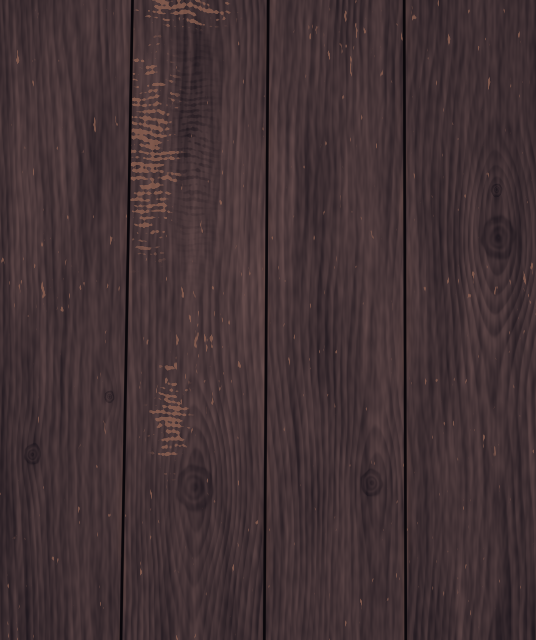
Give the GLSL for this texture, as a Shadertoy shader.

```glsl
// Four dark stained planks side by side, with grain, knots and worn paint.
// Growth rings are contours of a distance field bulged by the knots; stretched
// gradient noise adds fibres, saw marks and flecks of bare wood.

const vec3 DARK = vec3(0.165, 0.125, 0.145);
const vec3 LIGHT = vec3(0.42, 0.315, 0.31);
const vec3 BARE = vec3(0.58, 0.395, 0.325);
const vec3 GAP = vec3(0.035, 0.025, 0.04);
const vec3 SEAM_BOTTOM = vec3(0.189, 0.413, 0.634);  // x, in canvas heights
const vec3 SEAM_TOP = vec3(0.207, 0.419, 0.6315);
const vec4 PITH = vec4(0.150, 0.305, 0.590, 0.778);  // grain axis per plank
const float SEAM_HALF_WIDTH = 0.0018;
const float RING_FREQ = 88.0;
const float SAW_FREQ = 96.0;
const float BASE_TONE = 0.42;

// Knots: centre x, y, radius, strength of the bulge
const vec4 KNOTS[6] = vec4[6](
    vec4(0.051, 0.290, 0.014, 1.2), vec4(0.171, 0.380, 0.008, 2.0),
    vec4(0.305, 0.238, 0.031, 1.8), vec4(0.581, 0.245, 0.018, 1.2),
    vec4(0.779, 0.629, 0.028, 2.0), vec4(0.776, 0.703, 0.009, 1.5));
// Worn patches: centre x, y, radius x, y
const vec4 SAWN[3] = vec4[3](
    vec4(0.232, 0.770, 0.044, 0.150), vec4(0.265, 0.350, 0.028, 0.075),
    vec4(0.290, 0.985, 0.070, 0.025));
const vec4 FLECKED[6] = vec4[6](
    vec4(0.075, 0.545, 0.065, 0.045), vec4(0.735, 0.545, 0.035, 0.035),
    vec4(0.823, 0.550, 0.022, 0.050), vec4(0.765, 0.270, 0.015, 0.055),
    vec4(0.310, 0.450, 0.060, 0.110), vec4(0.540, 0.960, 0.060, 0.060));
const vec4 SAW_SHADOW = vec4(0.302, 0.775, 0.030, 0.140);

vec2 gradientAt(ivec2 cell) {
    uint h = uint(cell.x) * 1597334677u ^ uint(cell.y) * 3812015801u;
    h = (h ^ (h >> 16)) * 2246822519u;
    h = (h ^ (h >> 13)) * 3266489917u;
    float angle = float((h ^ (h >> 16)) & 65535u) * 6.28318 / 65536.0;
    return vec2(cos(angle), sin(angle));
}

float noise(vec2 p) {
    ivec2 i = ivec2(floor(p));
    vec2 f = fract(p), s = f * f * f * (f * (f * 6.0 - 15.0) + 10.0);
    float a = dot(gradientAt(i), f);
    float b = dot(gradientAt(i + ivec2(1, 0)), f - vec2(1, 0));
    float c = dot(gradientAt(i + ivec2(0, 1)), f - vec2(0, 1));
    float d = dot(gradientAt(i + ivec2(1, 1)), f - vec2(1, 1));
    return 1.4 * mix(mix(a, b, s.x), mix(c, d, s.x), s.y);
}

float blob(vec2 p, vec4 patchArea) {
    vec2 e = (p - patchArea.xy) / patchArea.zw;
    return exp(-dot(e, e));
}

int plankAt(vec2 p) {
    return int(dot(step(mix(SEAM_BOTTOM, SEAM_TOP, p.y), vec3(p.x)), vec3(1)));
}

void mainImage(out vec4 fragColor, in vec2 fragCoord) {
    vec2 p = fragCoord / iResolution.y;
    float pixel = 1.0 / iResolution.y;
    int plank = plankAt(p);
    vec2 q = p + vec2(0.0, 7.3 * float(plank));  // separate noise per plank

    // Growth-ring field and knots
    float axis = PITH[plank] + 0.018 * noise(vec2(3.7, q.y * 2.5));
    float rings = sqrt((p.x - axis) * (p.x - axis) + 0.0003);
    rings += 0.022 * noise(q * vec2(7.0, 1.6)) + 0.003 * noise(q * vec2(30.0, 9.0));
    float knotTone = 0.0, inKnot = 0.0;
    for (int i = 0; i < 6; i++) {
        vec4 k = KNOTS[i];
        if (plankAt(k.xy) != plank) continue;
        rings -= k.w * k.z * blob(p, vec4(k.xy, k.z * vec2(2.2, 4.5)));
        float r = length((p - k.xy) / (k.z * vec2(0.88, 1.1)));
        r += 0.14 * noise((p - k.xy) / k.z * 1.3 + float(i) * 5.0);
        float inside = 1.0 - smoothstep(0.9, 1.1, r);
        float rim = (r - 1.0) / 0.11;
        knotTone -= inside * (0.10 + 0.07 * sin(r * 17.0)) + 0.22 * exp(-rim * rim);
        knotTone -= 0.16 * exp(-r * r * 9.0) + 0.07 * exp(-r * r * 0.25);
        inKnot = max(inKnot, inside);
    }

    // Stain tone: rings, fibres and broad shading
    float phase = fract(rings * RING_FREQ);
    float ringLine = smoothstep(0.1, 0.75, phase) * (1.0 - smoothstep(0.78, 1.0, phase));
    float ringDepth = 0.21 + 0.18 * noise(q * vec2(9.0, 2.0) + 20.0);
    float tone = BASE_TONE + knotTone;
    tone -= ringDepth * (ringLine - 0.4) * (1.0 - inKnot);
    tone += 0.20 * noise(q * vec2(11.0, 1.7) + 40.0);
    tone += 0.17 * noise(q * vec2(55.0, 3.5)) + 0.17 * noise(q * vec2(130.0, 8.0));
    tone += 0.14 * noise(q * vec2(230.0, 38.0));
    vec2 fromCentre = p / vec2(iResolution.x / iResolution.y, 1.0) - vec2(0.52, 0.55);
    tone += 0.05 - 0.45 * dot(fromCentre, fromCentre);

    // Saw marks across the grain, and vertical flecks
    float sawn = 0.0, flecked = 0.0;
    for (int i = 0; i < 3; i++) sawn = max(sawn, blob(p, SAWN[i]));
    for (int i = 0; i < 6; i++) flecked = max(flecked, blob(p, FLECKED[i]));
    float onSawn = plank == 1 ? 1.0 : 0.0;
    float stroke = sin(6.28318 * (p.y * SAW_FREQ + p.x * 5.0 + 0.8 * noise(p * vec2(22.0, 14.0))));
    float ragged = 0.9 * noise(p * vec2(38.0, 60.0)) + 0.7 * noise(p * vec2(170.0, 110.0));
    float sawWear = smoothstep(0.85, 1.25, 0.42 * stroke + ragged + 1.15 * sawn) * onSawn;
    sawWear *= smoothstep(0.08, 0.4, sawn);
    tone -= 0.28 * onSawn * blob(p, SAW_SHADOW) * smoothstep(-0.1, 0.8, ragged - 0.6 * stroke);
    float chip = noise(q * vec2(125.0, 28.0)) + 0.55 * noise(q * vec2(240.0, 90.0));
    float threshold = mix(0.78, 0.42, flecked);
    float fleckWear = smoothstep(threshold, threshold + 0.25, chip);

    // Seams with rubbed edges
    vec3 seamOffset = abs(vec3(p.x) - mix(SEAM_BOTTOM, SEAM_TOP, p.y));
    float seam = min(seamOffset.x, min(seamOffset.y, seamOffset.z));
    float rubbed = exp(-seam / 0.004) * smoothstep(-0.25, 0.5, noise(q * vec2(40.0, 9.0) + 60.0));
    vec3 color = mix(DARK, LIGHT, clamp(tone, -0.15, 1.1));
    color = mix(color, BARE, clamp(0.72 * max(sawWear, fleckWear) + 0.4 * rubbed, 0.0, 0.85));
    float gap = 1.0 - smoothstep(SEAM_HALF_WIDTH - pixel * 0.5, SEAM_HALF_WIDTH + pixel, seam);
    fragColor = vec4(mix(color, GAP, gap), 1.0);
}
```
